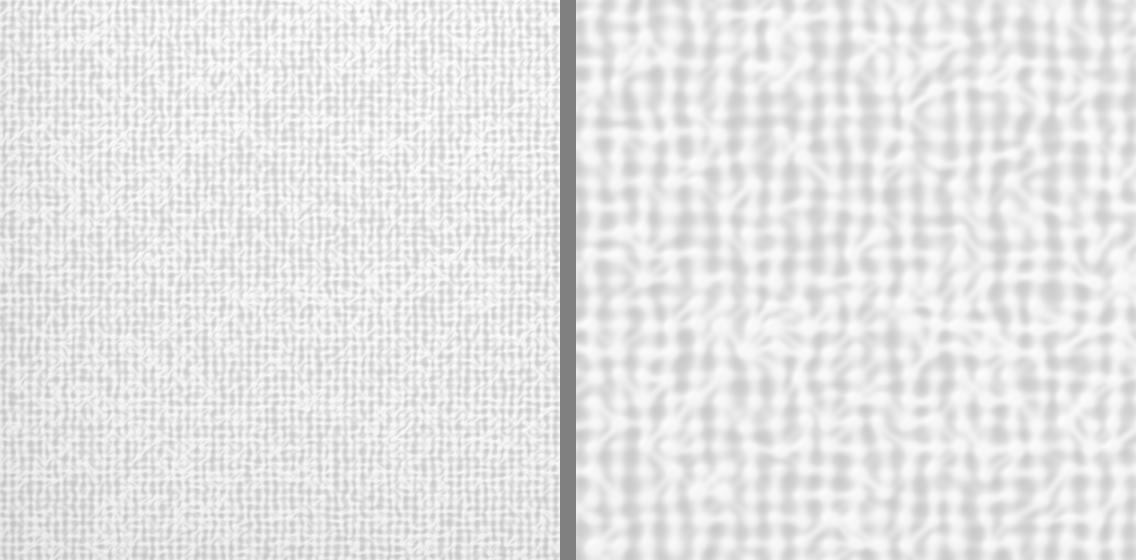
Left: the whole. Right: its middle third, enlarged.
Write a Shadertoy shader that draws this texture.

```glsl
// White embossed wall covering: a lattice of soft woven ridges with irregular diagonal links.

const vec2 REPEATS = vec2(64.0, 70.0);
const vec3 HOLLOW = vec3(0.797, 0.800, 0.798);
const vec3 RIDGE = vec3(0.966);
const vec2 TO_LIGHT = vec2(-0.6, 0.8);

float hash(vec2 p, float seed) {
    vec3 q = fract(vec3(p.xyx + seed * 17.31) * vec3(0.1031, 0.1030, 0.0973));
    q += dot(q, q.yzx + 33.33);
    return fract((q.x + q.y) * q.z);
}

float valueNoise(vec2 p, float seed) {
    vec2 i = floor(p);
    vec2 f = fract(p);
    f = f * f * (3.0 - 2.0 * f);
    float low = mix(hash(i, seed), hash(i + vec2(1, 0), seed), f.x);
    float high = mix(hash(i + vec2(0, 1), seed), hash(i + vec2(1, 1), seed), f.x);
    return mix(low, high, f.y);
}

vec2 latticeNode(vec2 id) {
    vec2 jitter = vec2(hash(id, 1.0), hash(id, 2.0)) - 0.5;
    return id + jitter * vec2(0.20, 0.22);
}

float segmentDistance(vec2 p, vec2 a, vec2 b) {
    vec2 ab = b - a;
    float t = clamp(dot(p - a, ab) / dot(ab, ab), 0.0, 1.0);
    return length(p - a - ab * t);
}

// Rounded ridge running between two lattice nodes
float ridge(vec2 p, vec2 fromId, vec2 toId, float strength, float width) {
    float d = segmentDistance(p, latticeNode(fromId), latticeNode(toId));
    return strength * exp(-d * d / (width * width));
}

// Strength of a link: full when present, a low saddle otherwise
float linkStrength(vec2 id, float chance, float saddle, float seed) {
    float present = smoothstep(-0.2, 0.2, chance - hash(id, seed));
    return mix(saddle, mix(0.6, 0.85, hash(id, seed + 5.0)), present);
}

// Ridges blend into one another where they meet
float reliefHeight(vec2 p) {
    vec2 cell = floor(p);
    float gap = 1.0;
    for (int y = -1; y <= 1; y++) {
        for (int x = -1; x <= 1; x++) {
            vec2 id = cell + vec2(x, y);
            vec2 right = id + vec2(1, 0);
            vec2 up = id + vec2(0, 1);
            float diagonalChance = 0.05 + 0.22 * valueNoise(id * 0.25, 3.0);
            float rowChance = mix(0.22, 0.5, step(0.75, hash(vec2(0.0, id.y), 4.0)));
            gap *= 1.0 - ridge(p, id, up, linkStrength(id, 0.85, 0.4, 11.0), 0.29);
            gap *= 1.0 - ridge(p, id, right, linkStrength(id, rowChance, 0.25, 12.0), 0.25);
            gap *= 1.0 - ridge(p, id, id + 1.0, linkStrength(id, diagonalChance, 0.0, 13.0), 0.24);
            gap *= 1.0 - ridge(p, up, right, linkStrength(id, diagonalChance, 0.0, 14.0), 0.24);
        }
    }
    return 1.0 - gap;
}

// Broad light falling from the upper right, dimmer along the left and lower edges
float roomLight(vec2 uv) {
    float slope = 0.028 * (uv.y - 0.5) + 0.012 * (uv.x - 0.5);
    float edges = 0.028 * exp(-uv.x * 9.0) + 0.020 * exp(-uv.y * 9.0) + 0.008 * exp((uv.x - 1.0) * 12.0);
    return 1.005 + slope - edges;
}

void mainImage(out vec4 fragColor, in vec2 fragCoord) {
    vec2 uv = fragCoord / iResolution.xy;
    vec2 p = uv * REPEATS;

    // Slight waviness of the strands
    vec2 waver = vec2(valueNoise(p * 0.9, 7.0), valueNoise(p * 0.9, 8.0)) - 0.5;
    p += waver * 0.28;

    // Raised surface and its slope toward the light
    float height = reliefHeight(p);
    float facing = height - reliefHeight(p + TO_LIGHT * 0.16);

    vec3 color = mix(HOLLOW, RIDGE, height);
    color += 0.09 * facing;
    color += 0.008 * (valueNoise(p * 3.0, 9.0) - 0.5);
    color *= roomLight(uv);

    fragColor = vec4(clamp(color, 0.0, 0.985), 1.0);
}
```
